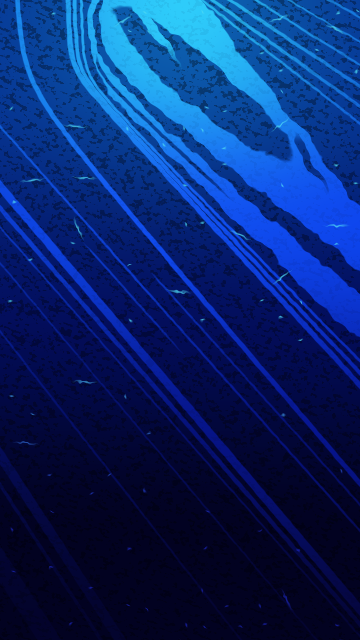
Reproduce this background procedurally as a WebGL 1 fragment shader.

```glsl
precision highp float;
// Deep blue grunge backdrop: bright flowing streaks falling from a cyan glow at the top.

uniform vec2 u_resolution;

const vec2 CANVAS = vec2(4.32, 7.68); // canvas units, y measured downwards

float hash(vec2 p) {
  return fract(sin(dot(p, vec2(127.1, 311.7))) * 43758.55);
}

float noise(vec2 p) {
  vec2 i = floor(p), f = fract(p);
  f = f * f * (3.0 - 2.0 * f);
  return mix(mix(hash(i), hash(i + vec2(1, 0)), f.x),
             mix(hash(i + vec2(0, 1)), hash(i + vec2(1, 1)), f.x), f.y);
}

// Path = (start x, bend y, slope, bend radius): a vertical that bends into a diagonal.
// Returns the signed distance, positive to the right.
float pathSide(vec2 p, vec4 path) {
  float t = p.y - path.y;
  float root = sqrt(t * t + path.w * path.w);
  float slope = 0.5 * path.z * (1.0 + t / root);
  return (p.x - path.x - 0.5 * path.z * (t + root)) / sqrt(1.0 + slope * slope);
}

vec4 straight(float topX, float slope) {
  return vec4(topX - 9.0 * slope, -9.0, slope, 0.1);
}

float fill(float d, float aa) {
  return smoothstep(-aa, aa, d);
}

float streak(vec2 p, vec4 path, float halfWidth, vec2 span, float aa) {
  float ends = smoothstep(span.x - 0.1, span.x + 0.1, p.y)
             * (1.0 - smoothstep(span.y - 0.4, span.y, p.y));
  return fill(halfWidth * ends - abs(pathSide(p, path)), aa) * ends;
}

float band(vec2 p, vec4 lower, vec4 upper, float aa) {
  return fill(min(pathSide(p, lower), -pathSide(p, upper)), aa);
}

// Bright body, its dark island and the strands around it.
float upperFlow(vec2 p, vec2 rough, float aa) {
  vec2 all = vec2(-1.0, 9.0);
  float ink = band(rough, vec4(1.2, 0.72, 1.22, 0.2), straight(2.42, 0.77), aa);
  vec2 c = rough - vec2(2.42, 1.0);
  vec2 island = vec2(dot(c, vec2(0.76, 0.65)) / 1.4, dot(c, vec2(-0.65, 0.76)) / 0.27);
  ink *= 1.0 - fill((1.0 - length(island)) * 0.27, aa);
  ink = max(ink, streak(rough, straight(1.58, 0.7), 0.06, vec2(-1.0, 0.9), aa));
  ink *= 1.0 - streak(rough, straight(2.46, 0.65), 0.05, vec2(1.65, 2.4), aa);

  float lowerBand = band(rough, vec4(1.06, 0.93, 1.03, 0.2), vec4(1.13, 0.78, 1.15, 0.2), aa);
  lowerBand *= 1.0 - streak(p, vec4(1.11, 0.86, 1.08, 0.2), 0.02, vec2(0.7, 2.5), aa);
  ink = max(ink, lowerBand);
  for (int i = 0; i < 3; i++) {
    float f = float(i) / 2.0;
    vec4 strand = vec4(mix(0.8, 0.96, f), mix(0.82, 0.91, f), mix(0.925, 0.98, f), 0.25);
    ink = max(ink, streak(p, strand, 0.03 - 0.014 * f, all, aa));
  }
  for (int i = 0; i < 7; i++) {
    float f = float(i);
    float width = 0.01 + 0.012 * hash(vec2(f, 4.0));
    vec4 ray = straight(2.42 + 0.08 * f + 0.045 * f * f, 1.28 + 0.11 * f);
    ink = max(ink, 0.8 * streak(p, ray, width, all, aa));
  }
  return ink;
}

// Long diagonal streaks across the dark lower part.
float lowerFlow(vec2 p, float aa) {
  vec2 all = vec2(-1.0, 9.0);
  float ink = streak(p, vec4(0.14, 0.96, 0.86, 0.58), 0.029, all, aa);
  ink = max(ink, 0.8 * streak(p, straight(-1.35, 0.89), 0.013, all, aa));
  ink = max(ink, 0.9 * streak(p, straight(-1.9, 0.85), 0.05, all, aa));
  ink = max(ink, 0.7 * streak(p, straight(-1.6, 0.894), 0.012, vec2(2.95, 4.4), aa));
  ink = max(ink, 0.7 * streak(p, straight(-1.13, 0.9), 0.012, vec2(3.3, 6.4), aa));
  ink = max(ink, 0.75 * streak(p, straight(-2.16, 0.865), 0.026, all, aa));
  ink = max(ink, 0.6 * streak(p, straight(-2.4, 0.88), 0.011, all, aa));
  ink = max(ink, 0.5 * streak(p, straight(-2.65, 0.84), 0.01, all, aa));
  ink = max(ink, 0.5 * streak(p, straight(-3.1, 0.78), 0.012, all, aa));
  ink = max(ink, 0.4 * streak(p, straight(-3.55, 0.65), 0.06, all, aa));
  ink = max(ink, 0.4 * streak(p, straight(-3.78, 0.65), 0.02, all, aa));
  return max(ink, 0.3 * streak(p, straight(-4.4, 0.65), 0.12, all, aa));
}

// One randomly turned, ragged fleck in some of the grid cells.
float flecks(vec2 p, float size, float chance, vec2 radius, float aa) {
  vec2 cell = floor(p / size);
  vec2 centre = 0.35 + 0.3 * vec2(hash(cell + 3.1), hash(cell + 7.7));
  vec2 q = p - (cell + centre) * size;
  float a = 0.3 + 2.0 * (hash(cell + 5.3) - 0.5);
  q = vec2(cos(a) * q.x + sin(a) * q.y, cos(a) * q.y - sin(a) * q.x);
  q.y += 0.03 * (noise(p * 25.0) - 0.5);
  float d = (1.0 - length(q / radius)) * radius.y;
  return fill(d, aa) * step(hash(cell + 1.9), chance);
}

void main() {
  vec2 uv = gl_FragCoord.xy / u_resolution;
  vec2 p = vec2(uv.x, 1.0 - uv.y) * CANVAS;
  float aa = 0.8 * CANVAS.x / u_resolution.x;
  vec2 wobble = vec2(noise(p * 5.0), noise(p * 5.0 + 40.0)) - 0.5;
  vec2 fine = vec2(noise(p * 16.0), noise(p * 16.0 + 90.0)) - 0.5;

  // Background and ink gradients
  vec2 fromGlow = p - vec2(2.2, 0.0);
  float glow = exp(-dot(fromGlow, fromGlow) / 3.6);
  vec3 base = mix(vec3(0.02, 0.19, 0.57), vec3(0.01, 0.05, 0.36), smoothstep(0.8, 4.2, p.y));
  base = mix(base, vec3(0.008, 0.008, 0.13), smoothstep(3.5, 6.5, p.y));
  base += glow * vec3(0.03, 0.19, 0.12);
  vec3 inkColor = mix(vec3(0.06, 0.4, 0.9), vec3(0.05, 0.26, 0.93), smoothstep(0.8, 2.6, p.y));
  inkColor = mix(inkColor, vec3(0.025, 0.08, 0.56), smoothstep(2.6, 5.4, p.y));
  inkColor = mix(inkColor, vec3(0.02, 0.025, 0.26), smoothstep(5.0, 7.6, p.y));
  inkColor += glow * vec3(0.12, 0.4, 0.08);

  // Mottled grain
  vec2 g = vec2(p.x + 0.5 * p.y, p.y - 0.4 * p.x);
  float grain = smoothstep(0.56, 0.7, 0.65 * noise(g * vec2(18, 30)) + 0.35 * noise(g * 47.0));
  base *= 1.0 - 0.32 * grain;

  // Flow and scattered wear
  float ink = max(upperFlow(p + 0.012 * fine, p + 0.09 * wobble + 0.03 * fine, aa),
                  lowerFlow(p + 0.008 * fine, aa));
  vec3 color = mix(base, inkColor, ink * (1.0 - 0.08 * grain));
  float wear = flecks(p, 0.62, 0.17, vec2(0.09, 0.009), aa);
  wear = max(wear, flecks(p + 11.0, 0.23, 0.1, vec2(0.02, 0.009), aa));
  vec3 wearColor = mix(vec3(0.3, 0.85, 0.95), vec3(0.1, 0.14, 0.7), smoothstep(3.5, 6.5, p.y));
  gl_FragColor = vec4(mix(color, wearColor, wear * 0.8), 1.0);
}
```
